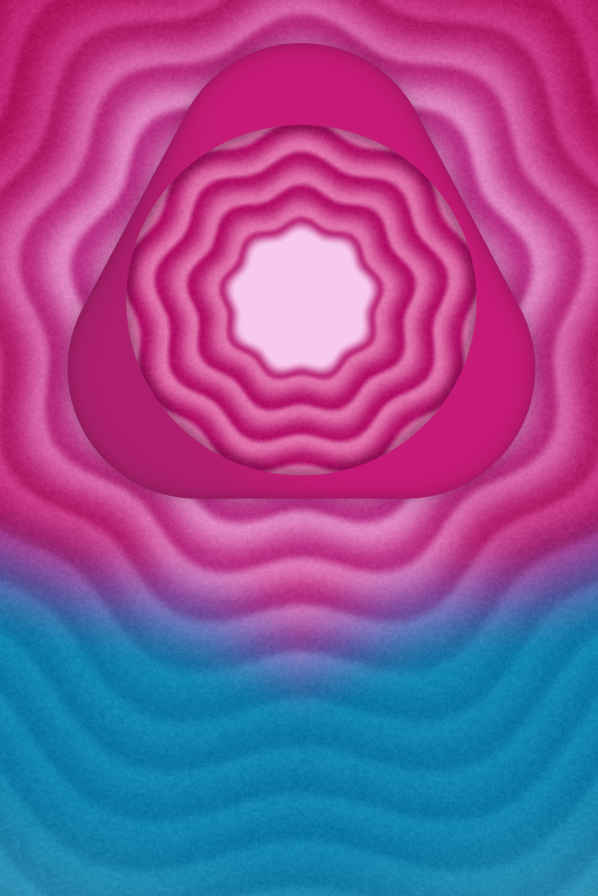
A Shadertoy shader for this background:

```glsl
float hash(vec2 p) {
    p = fract(p * vec2(0.1031, 0.1137));
    p += dot(p, p.yx + 33.33);
    return fract((p.x + p.y) * p.x * 7.13);
}

float noise(vec2 p) {
    vec2 i = floor(p), f = fract(p);
    f = f * f * (3.0 - 2.0 * f);
    return mix(mix(hash(i), hash(i + vec2(1, 0)), f.x),
               mix(hash(i + vec2(0, 1)), hash(i + vec2(1, 1)), f.x), f.y);
}

// Distance to a triangle with its base and apex centred on x = 0
float triangleDistance(vec2 p, float halfBase, float bottom, float top) {
    p.x = abs(p.x);
    vec2 apex = vec2(0.0, top), corner = vec2(halfBase, bottom);
    vec2 side = corner - apex, q = p - apex;
    vec2 toSide = q - side * clamp(dot(q, side) / dot(side, side), 0.0, 1.0);
    vec2 toBase = p - vec2(min(p.x, halfBase), bottom);
    float d = min(length(toSide), length(toBase));
    bool inside = p.y > bottom && side.x * q.y - side.y * q.x < 0.0;
    return inside ? -d : d;
}

// Soft fold: shadow at each contour, crest just outside it
float fold(float phase) {
    float f = fract(phase);
    return smoothstep(0.0, 0.25, f) * (1.0 - smoothstep(0.27, 1.0, f));
}

// Radius with nine scallops flattened out
float scallopedRadius(vec2 p, float depth) {
    float lobes = cos(9.0 * (atan(p.y, p.x) - 1.5708));
    return length(p) / (1.0 + depth * lobes);
}

vec3 outerWaves(vec2 p) {
    float r = scallopedRadius(p, 0.052);
    float crest = fold((r - 0.361) / 0.083);
    float below = smoothstep(0.25, 0.5, -p.y) * (1.0 - min(1.0, 2.0 * abs(p.x)));
    float far = smoothstep(0.36, 0.62, r) * (1.0 - 0.65 * below);
    vec3 shadow = mix(vec3(0.74, 0.19, 0.54), vec3(0.68, 0.07, 0.36), far);
    vec3 light = mix(vec3(0.88, 0.52, 0.76), vec3(0.77, 0.15, 0.48), far);
    vec3 pink = mix(shadow, light, crest);

    // Blue lower part, reaching higher at both sides
    vec3 blue = mix(vec3(0.04, 0.47, 0.65), vec3(0.07, 0.53, 0.70), crest);
    blue += vec3(0.12, 0.05, 0.02) * smoothstep(0.9, 1.15, length(p));
    float level = p.y + 0.59 - 0.29 * abs(p.x) + 0.25 * (r - length(p));
    float cool = 1.0 - smoothstep(-0.12, 0.13, level);
    vec3 color = mix(pink, blue, cool);
    return color + vec3(0.05, 0.0, 0.06) * cool * (1.0 - cool) * 4.0;
}

vec3 innerRings(vec2 p) {
    float r = scallopedRadius(p, 0.05);
    float crest = fold((r - 0.125) / 0.0525);
    vec3 color = mix(vec3(0.70, 0.06, 0.41), vec3(0.88, 0.44, 0.67), crest);
    color = mix(color, vec3(0.97, 0.79, 0.93), 1.0 - smoothstep(0.105, 0.133, r));
    return color * (1.0 - 0.2 * smoothstep(0.268, 0.294, length(p)));
}

void mainImage(out vec4 fragColor, in vec2 fragCoord) {
    vec2 p = (fragCoord - vec2(0.504, 0.665) * iResolution.xy) / iResolution.x;
    float edge = 0.8 / iResolution.x;
    float panel = triangleDistance(p, 0.174, -0.115, 0.213) - 0.217;
    float hole = length(p) - 0.293;

    // Paper grain, strongest on the waves
    float grain = noise(p * 330.0) + 0.5 * noise(p * vec2(120.0, 190.0)) - 0.75;

    vec3 color = outerWaves(p);
    color *= 1.0 - 0.13 * exp(-max(panel, 0.0) * 75.0);
    color += 0.045 * grain;

    // Rounded triangular panel
    vec3 panelColor = mix(vec3(0.68, 0.12, 0.43), vec3(0.78, 0.10, 0.47),
                          smoothstep(-0.35, 0.0, p.x + 0.3 * p.y));
    panelColor *= 1.0 - 0.16 * exp(min(panel, 0.0) * 70.0);
    color = mix(color, panelColor, 1.0 - smoothstep(-edge, edge, panel));

    // Round opening with the inner rings
    float texture_ = 0.04 * grain * smoothstep(0.12, 0.14, length(p));
    color = mix(color, innerRings(p) + texture_, 1.0 - smoothstep(-edge, edge, hole));

    fragColor = vec4(clamp(color, 0.0, 1.0), 1.0);
}
```
